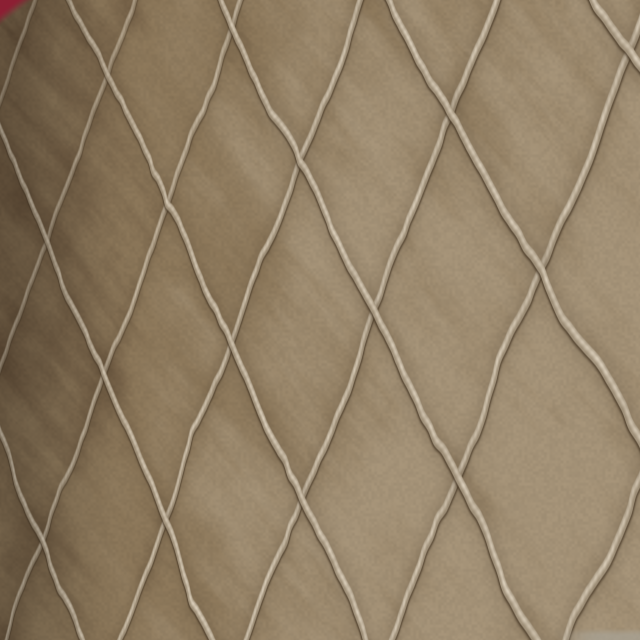
A WebGL 2 fragment shader for this pattern:

```glsl
#version 300 es
precision highp float;
// Pale cords crossing in a diamond net over creased tan cloth, widening to the right.

uniform vec2 u_resolution;
out vec4 outColor;

const vec3 CLOTH_DARK = vec3(0.35, 0.27, 0.19);
const vec3 CLOTH_MID = vec3(0.54, 0.46, 0.345);
const vec3 CLOTH_LIGHT = vec3(0.64, 0.57, 0.465);
const vec3 CORD_PALE = vec3(0.82, 0.77, 0.69);
const vec3 CORD_DULL = vec3(0.60, 0.52, 0.40);
const vec3 GROOVE = vec3(0.27, 0.21, 0.14);
const vec3 CORNER_RED = vec3(0.55, 0.12, 0.20);

float hash(vec2 p) {
    vec3 q = fract(vec3(p.xyx) * 0.1031);
    q += dot(q, q.yzx + 33.33);
    return fract((q.x + q.y) * q.z);
}

float noise(vec2 p) {
    vec2 i = floor(p), f = fract(p);
    f = f * f * (3.0 - 2.0 * f);
    return mix(mix(hash(i), hash(i + vec2(1, 0)), f.x),
               mix(hash(i + vec2(0, 1)), hash(i + vec2(1, 1)), f.x), f.y);
}

float fbm(vec2 p) {
    float sum = 0.0, weight = 0.5;
    for (int k = 0; k < 4; k++) {
        sum += weight * noise(p);
        p = p * 2.03 + 17.1;
        weight *= 0.5;
    }
    return sum;
}

// Curved net coordinates: cords lie where either component is an integer.
vec2 netCoords(vec2 p) {
    vec2 c = p - 0.5;
    float across = 2.27 + 8.8 * c.x - 2.75 * c.x * c.x + c.y * (0.05 + 0.5 * c.x);
    float up = 1.01 + 3.75 * c.y + 0.25 * c.y * c.y
             - c.x * (0.9 + 1.35 * c.y) + 0.35 * c.x * c.x;
    return 0.5 * vec2(across + up, across - up);
}

// Sideways drift of one cord, vanishing at the crossings.
float cordDrift(float along, float id) {
    float span = abs(sin(3.14159 * along));
    return span * (noise(vec2(along * 2.3 + 40.0, id * 7.3 + 60.0)) - 0.5) * 0.10
         + (noise(vec2(along * 13.0 + 90.0, id * 5.1 + 30.0)) - 0.5) * 0.014;
}

// Signed distance to the nearest cord of one family, in canvas units.
float cordDistance(float coord, float along, float gradient) {
    float id = floor(coord + 0.5);
    return (coord - id + cordDrift(along, id)) / gradient;
}

// Streaks of cloth stretched along a direction.
float creases(vec2 p, vec2 dir, vec2 scale) {
    vec2 q = vec2(dot(p, dir), dot(p, vec2(-dir.y, dir.x)));
    return fbm(q * scale + 50.0) - 0.47;
}

vec3 drawCord(vec3 base, float d, float halfWidth, float along, float strength, float aa) {
    // Shadow falls on the positive side, soft hollow on both.
    float hollow = exp(-pow(d / (halfWidth * 3.4), 2.0));
    float edge = exp(-pow((d - halfWidth * 1.05) / (halfWidth * 0.5), 2.0));
    vec3 color = mix(base, GROOVE, strength * (0.16 * hollow + 0.60 * edge));
    // Rounded, twisted body with worn patches.
    float s = d / halfWidth;
    float body = 1.0 - smoothstep(halfWidth - aa, halfWidth + aa, abs(d));
    float twist = 0.5 + 0.5 * sin(along * 160.0 + s * 2.0);
    float wear = noise(vec2(along * 17.0 + 20.0, s * 0.8 + 9.0));
    float light = 1.0 - 0.5 * smoothstep(0.0, 1.0, abs(s + 0.25));
    light *= 0.78 + 0.10 * twist + 0.20 * wear;
    vec3 fiber = mix(CORD_DULL, CORD_PALE, light) * (0.80 + 0.20 * light);
    return mix(color, fiber, body * strength);
}

vec3 drawCloth(vec2 p, vec2 net) {
    float tone = 0.30 + 0.98 * smoothstep(-0.18, 0.66, p.x) - 0.05 * p.y;
    tone += 0.22 * p.x * (1.0 - p.y);
    tone += 0.55 * creases(p, vec2(0.56, -0.83), vec2(4.0, 24.0));
    tone += 0.32 * creases(p + 3.0, vec2(0.68, -0.73), vec2(8.0, 60.0));
    tone += 0.30 * creases(p + 7.0, vec2(0.45, 0.89), vec2(9.0, 20.0));
    tone += 0.35 * (fbm(p * 5.0 + 11.0) - 0.47);
    // Each panel puffs up slightly between its cords.
    vec2 puff = abs(sin(3.14159 * net));
    tone += 0.14 * (puff.x * puff.y - 0.45);
    vec3 color = mix(CLOTH_DARK, CLOTH_MID, clamp(tone * 1.35, 0.0, 1.0));
    color = mix(color, CLOTH_LIGHT, smoothstep(0.72, 1.5, tone));
    return color * (0.97 + 0.06 * noise(p * 230.0));
}

void main() {
    vec2 p = gl_FragCoord.xy / u_resolution;
    float aa = 0.9 / min(u_resolution.x, u_resolution.y);
    vec2 net = netCoords(p);
    const float STEP = 0.002;
    vec2 dx = (netCoords(p + vec2(STEP, 0)) - net) / STEP;
    vec2 dy = (netCoords(p + vec2(0, STEP)) - net) / STEP;
    float fallDist = cordDistance(net.x, net.y, length(vec2(dx.x, dy.x)));
    float riseDist = cordDistance(net.y, net.x, length(vec2(dx.y, dy.y)));

    // Cords grow thicker to the right and fade at the upper left.
    float halfWidth = mix(0.0036, 0.0066, p.x);
    float fade = smoothstep(-0.35, 0.45, p.x - 0.35 * p.y + 0.10);
    vec3 color = drawCloth(p, net);
    color = drawCord(color, riseDist, halfWidth * 0.88, net.x, mix(0.45, 0.95, fade), aa);
    color = drawCord(color, -fallDist, halfWidth, net.y, mix(0.72, 1.0, fade), aa);

    // Dim left border, red corner and pale lower right hem.
    color *= mix(0.84, 1.0, smoothstep(0.0, 0.22, p.x));
    color = mix(color, CORNER_RED, 1.0 - smoothstep(0.025, 0.055, p.x + 1.3 * (1.0 - p.y)));
    float hem = smoothstep(0.86, 0.94, p.x) * (1.0 - smoothstep(0.006, 0.020, p.y));
    color = mix(color, vec3(0.66, 0.64, 0.59), 0.7 * hem);
    outColor = vec4(color, 1.0);
}
```
